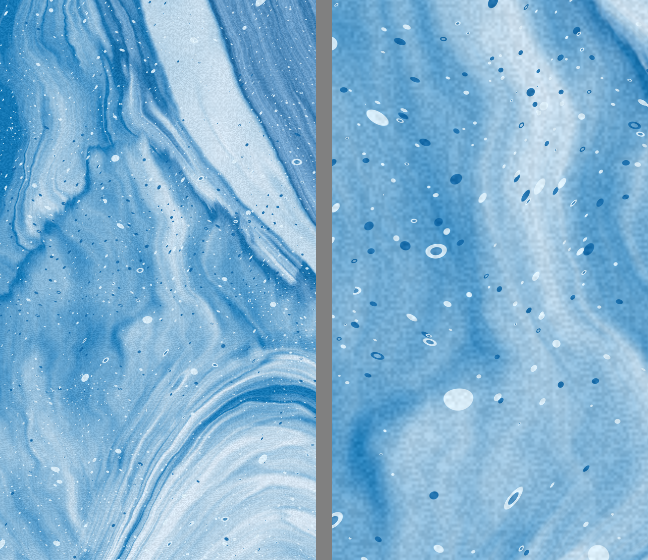
Left: the whole. Right: its middle third, enlarged.
A WebGL 1 fragment shader for this texture:

```glsl
precision highp float;
// Marbled blue and white poured paint: folded bands, an arch, soft veils and droplets.

#define WARP 0.07
#define VEIL_TONE 0.57
#define STREAK_TONE 0.53
#define PALE_TONE 1.03
#define RIDGE_DEPTH 0.62
#define LINE_DEPTH 0.42
#define GRAIN 0.11
#define SLATE vec3(0.38, 0.55, 0.73)
#define DROP_PALE vec3(0.87, 0.94, 0.98)
#define DROP_DARK vec3(0.07, 0.41, 0.66)

uniform vec2 u_resolution;

float hash(vec2 p) {
  return fract(sin(dot(p, vec2(127.1, 311.7))) * 43758.5453);
}

float noise(vec2 p) {
  vec2 i = floor(p), f = fract(p);
  f = f * f * (3.0 - 2.0 * f);
  return mix(mix(hash(i), hash(i + vec2(1, 0)), f.x),
             mix(hash(i + vec2(0, 1)), hash(i + vec2(1, 1)), f.x), f.y);
}

// Layered noise, centred on zero.
float fbm(vec2 p) {
  float sum = 0.0, amp = 0.5;
  for (int i = 0; i < 5; i++) {
    sum += amp * (noise(p) - 0.5);
    p = p * 2.03 + 17.3;
    amp *= 0.5;
  }
  return sum;
}

float bump(float x, float width) {
  return exp(-x * x / (width * width));
}

// Broad and fine bristle marks; p.x runs across the flow.
float brush(vec2 p) {
  return 1.1 * fbm(p) + 0.75 * fbm(p * vec2(3.7, 1.4) + 5.0);
}

// Crisp contour lines, dark with a pale lip, fading along the flow.
float veins(vec2 p) {
  float c = noise(p) + 0.35 * noise(p * 2.3) - 0.68;
  float fade = smoothstep(0.3, 0.6, noise(p * vec2(0.6, 1.5) + 31.0));
  return fade * (0.6 * bump(c - 0.13, 0.05) - bump(c, 0.06));
}

// Tone 0 is deep blue, 1 is pale; beyond 1 goes towards white.
vec3 paint(float tone) {
  vec3 c = mix(vec3(0.08, 0.47, 0.71), vec3(0.25, 0.56, 0.77), clamp(tone * 5.0, 0.0, 1.0));
  c = mix(c, vec3(0.74, 0.84, 0.91), clamp(tone * 1.25 - 0.25, 0.0, 1.0));
  return mix(c, vec3(0.84, 0.90, 0.95), clamp(tone * 5.0 - 5.0, 0.0, 1.0));
}

// Scattered tilted ovals: x is the full drop, y the core of ringed drops.
vec2 drops(vec2 p, float scale, float radius, float density) {
  vec2 g = (mat2(0.88, 0.47, -0.47, 0.88) * p + 0.02 * sin(p.yx * 23.0) + 1.7) * scale;
  vec2 id = floor(g), q = fract(g) - 0.2 - 0.6 * vec2(hash(id), hash(id + 5.3));
  float size = hash(id + 3.1), kind = hash(id + 7.7), aa = 0.6 / u_resolution.x;
  q.y *= 1.0 + 0.6 * kind;
  float r = radius * (0.45 + 0.55 * size * size), d = length(q) / scale - r;
  float shown = step(hash(id + 11.9), density * (0.1 + 1.8 * noise(p * 5.0 + scale)));
  return shown * vec2(1.0 - smoothstep(-aa, aa, d),
                      step(0.78, kind) * (1.0 - smoothstep(-aa, aa, d + r * 0.45)));
}

void main() {
  // Width is 1; y runs downwards from the top edge.
  vec2 p = vec2(gl_FragCoord.x, u_resolution.y - gl_FragCoord.y) / u_resolution.x;
  vec2 w = p + WARP * vec2(fbm(p * 3.0), fbm(p * 3.0 + 40.0));
  float x = w.x, t = w.y;

  // Soft veils, turning into strokes along the outside of the arch
  vec2 v = p + 0.28 * vec2(fbm(p * 2.6 + 9.0), fbm(p * 2.6 + 60.0));
  float s = v.x - 0.25 * v.y + 0.04 * sin(v.y * 6.0);
  float arch = t - 1.08 - 2.2 * (x - 0.88) * (x - 0.88);
  float tone = VEIL_TONE + brush(vec2(s * 6.0, v.y * 2.6)) + 0.2 * veins(vec2(s * 7.0, v.y * 2.5));
  float strokes = 0.6 + brush(vec2(arch * 13.0, t * 3.0)) + LINE_DEPTH * veins(vec2(arch * 10.0, t * 4.0));
  tone = mix(tone, strokes, smoothstep(-0.4, -0.08, arch) * smoothstep(0.95, 1.25, t));

  // Wavy streaks above the ridge, bending into the diagonal
  float inside = x - 0.43 - 0.3 * t - 0.4 * t * t;
  float beyond = x - 0.65 - 0.4 * t - 0.12 * t * t;
  float wave = (0.035 * sin(t * 11.0 + x * 7.0) + 0.1 * fbm(p * 5.0)) * (1.0 - smoothstep(0.2, 0.65, x));
  float flow = x + wave - (0.3 * t + 0.4 * t * t) * smoothstep(-0.1, 0.7, x);
  float streaks = STREAK_TONE + 1.15 * brush(vec2(flow * 12.0, t * 2.0))
                + LINE_DEPTH * (veins(vec2(flow * 13.0, t * 1.6)) + veins(vec2(flow * 24.0 + 9.0, t * 2.0)))
                - 0.16 * bump(inside + 0.1, 0.1) - 0.4 * bump(x, 0.08) * (1.0 - smoothstep(0.2, 0.8, t));
  float u = x - 0.37;
  float torn = t - 0.43 - (u > 0.0 ? u * (0.45 + 0.55 * u) : -1.2 * u) + 0.26 * fbm(vec2(s * 15.0, t * 3.5));
  tone = mix(tone, streaks, 1.0 - smoothstep(-0.05, 0.03, torn));

  // Ragged dark ridge with tongues hanging below
  tone -= RIDGE_DEPTH * bump(torn, torn > 0.0 ? 0.045 : 0.014) * clamp(0.8 + 2.0 * fbm(p * 7.0), 0.2, 1.0);

  // Pale diagonal band and slate grooves beyond it
  float pale = PALE_TONE + 0.4 * fbm(w * vec2(6.0, 4.0)) + 0.15 * veins(vec2(inside * 9.0, t * 2.0));
  inside += 0.05 * fbm(vec2(t * 5.0, x * 4.0));
  tone = mix(tone - 0.25 * bump(inside + 0.015, 0.01), pale, smoothstep(-0.01, 0.008, inside));
  float slate = smoothstep(-0.004, 0.004, beyond);
  tone = mix(tone, 0.46 + brush(vec2(beyond * 30.0, t)) + 0.2 * veins(vec2(beyond * 30.0, t)), slate);
  tone -= 0.55 * bump(beyond, 0.010);

  // Arch of nested folds at the lower right
  float folds = 0.74 + brush(vec2(arch * 22.0, x * 3.0)) + LINE_DEPTH * veins(vec2(arch * 20.0, x * 3.0))
              + 0.2 * bump(arch - 0.02, 0.03) - 0.42 * bump(arch - 0.15, 0.08) * smoothstep(0.55, 0.85, x);
  float heart = PALE_TONE + 0.6 * brush(vec2(arch * 14.0, x * 3.0)) + 0.2 * veins(vec2(arch * 14.0, x * 3.0))
              - 0.28 * bump(arch - 0.4, 0.06) * (1.0 - smoothstep(0.6, 0.9, x));
  folds = mix(folds, heart, smoothstep(0.18, 0.3, arch));
  tone = mix(tone, folds, smoothstep(-0.04, 0.02, arch + 0.25 * fbm(vec2(s * 14.0, t * 4.0))));

  vec3 color = paint(tone);
  float grey = slate * 0.5 + 0.3 * bump(inside + 0.08, 0.08) * step(t, 1.0);
  color = mix(color, SLATE + 0.4 * (tone - 0.35), grey * (1.0 - smoothstep(0.5, 0.9, tone)));

  // Dark and pale droplets, from ovals to specks
  vec2 drop = drops(p, 30.0, 0.0065, 0.06 + 0.28 * bump(p.y - 0.75, 0.35));
  color = mix(color, DROP_DARK, 0.9 * (drop.x - drop.y));
  float scale = 6.0, radius = 0.027;
  for (int i = 0; i < 4; i++) {
    drop = drops(p, scale, radius, 0.13 + 0.05 * float(i));
    color = mix(mix(color, DROP_PALE, 0.9 * drop.x), DROP_DARK, 0.7 * drop.y);
    scale *= 2.1;
    radius *= 0.49;
  }
  gl_FragColor = vec4(color + GRAIN * (noise(p * 310.0) - 0.5), 1.0);
}
```
